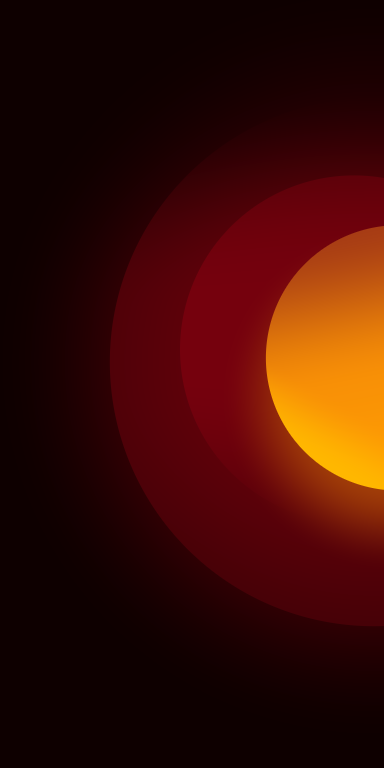
This background is drawn by a Shadertoy shader. Its source:

```glsl
// Glowing amber sun at the right edge, ringed by dim crimson halos on near-black.

// Positions and lengths are in canvas heights, origin at the lower left.
const vec2 SUN_CENTER = vec2(0.519, 0.534);
const float SUN_RADIUS = 0.1728;
const vec2 INNER_CENTER = vec2(0.461, 0.545);
const float INNER_RADIUS = 0.2266;
const vec2 OUTER_CENTER = vec2(0.487, 0.5286);
const float OUTER_RADIUS = 0.344;
const float OUTER_OPACITY = 0.6;
const vec2 WARM_CENTER = vec2(0.515, 0.482);
const float WARM_CORE = 0.105;
const float WARM_REACH = 0.228;
const float WARM_OPACITY = 0.92;
const float AURA_CORE = 0.12;
const float AURA_REACH = 0.50;

const vec3 NIGHT = vec3(0.055, 0.0, 0.0);
const vec3 AURA = vec3(0.40, 0.003, 0.036);
const vec3 OUTER_LOW = vec3(0.34, 0.005, 0.036);
const vec3 OUTER_MID = vec3(0.40, 0.006, 0.045);
const vec3 INNER_RED = vec3(0.46, 0.005, 0.052);
const vec3 WARM_GLOW = vec3(0.66, 0.27, 0.03);
const vec3 SUN_TOP = vec3(0.65, 0.23, 0.08);
const vec3 SUN_MID = vec3(0.97, 0.56, 0.025);
const vec3 SUN_LOW = vec3(1.0, 0.62, 0.01);
const vec3 SUN_RIM = vec3(1.0, 0.72, 0.0);
const vec2 RIM_DIRECTION = vec2(-0.5, -0.866);

// Antialiased coverage of a filled circle.
float disc(vec2 p, vec2 center, float radius) {
    return clamp(0.5 - (length(p - center) - radius) * iResolution.y, 0.0, 1.0);
}

// Soft light: 1 inside the core, 0 beyond the reach.
float glow(vec2 p, vec2 center, float core, float reach) {
    return 1.0 - smoothstep(core, reach, length(p - center));
}

void mainImage(out vec4 fragColor, in vec2 fragCoord) {
    vec2 p = fragCoord / iResolution.y;

    // Night sky with a wide red aura, weaker towards the top
    float aura = glow(p, OUTER_CENTER, AURA_CORE, AURA_REACH);
    aura *= 1.0 - 0.45 * smoothstep(0.6, 0.9, p.y);
    vec3 color = mix(NIGHT, AURA, aura);

    // Translucent outer halo, dissolving at its upper rim
    vec3 outerColor = mix(OUTER_LOW, OUTER_MID, smoothstep(0.18, 0.5, p.y));
    float outerFade = OUTER_OPACITY * (1.0 - smoothstep(0.6, 0.89, p.y));
    color = mix(color, outerColor, disc(p, OUTER_CENTER, OUTER_RADIUS) * outerFade);

    // Inner halo, dissolving downwards and thinning at the top
    float innerFade = smoothstep(0.3, 0.52, p.y)
                    * (1.0 - 0.5 * smoothstep(0.6, 0.78, p.y));
    color = mix(color, INNER_RED, disc(p, INNER_CENTER, INNER_RADIUS) * innerFade);

    // Warm light spilling out below the sun
    float warm = glow(p, WARM_CENTER, WARM_CORE, WARM_REACH);
    color = mix(color, WARM_GLOW, WARM_OPACITY * warm);

    // Sun body, tilted gradient from rust to orange with a golden lower rim
    vec2 q = (p - SUN_CENTER) / SUN_RADIUS;
    float height = q.y - 0.2 * q.x;
    vec3 sunColor = mix(SUN_LOW, SUN_MID, smoothstep(-1.0, 0.1, height));
    sunColor = mix(sunColor, SUN_TOP, smoothstep(-0.15, 1.1, height));
    sunColor = mix(sunColor, SUN_RIM, smoothstep(0.5, 1.0, dot(q, RIM_DIRECTION)));
    color = mix(color, sunColor, disc(p, SUN_CENTER, SUN_RADIUS));

    fragColor = vec4(color, 1.0);
}
```
